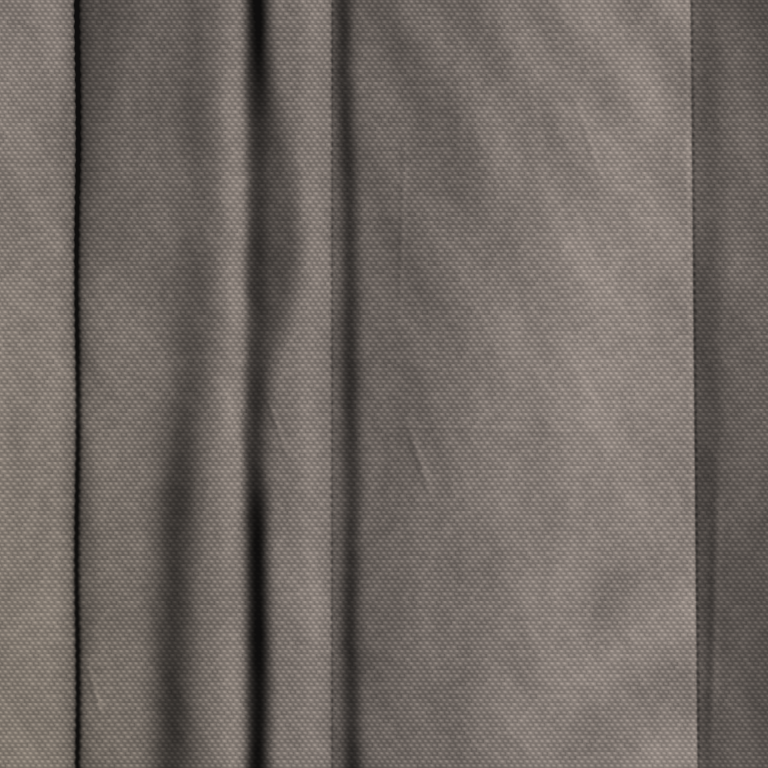
A Shadertoy shader for this texture:

```glsl
// Draped grey-brown cloth: flat panels, deep vertical folds and stitched seams.
// Broad folds are Gaussian bands whose centres bend with height; layered sines
// add wrinkles and a hashed brick grid of cells gives the coarse weave.

const vec3 CLOTH_TINT = vec3(1.0, 0.932, 0.888);
const vec2 WEAVE_CELLS = vec2(125.0, 188.0);
const float WEAVE_DEPTH = 0.15;
const float WRINKLE_DEPTH = 0.035;
const float LEFT_EDGE = 0.099;
const float VALLEY_EDGE = 0.323;
const float MID_SEAM = 0.432;
const float RIGHT_SEAM_TOP = 0.899;
const float RIGHT_SEAM_BASE = 0.908;

float hash(vec2 p) {
    vec3 q = fract(vec3(p.xyx) * 0.1031);
    q += dot(q, q.yzx + 33.33);
    return fract((q.x + q.y) * q.z);
}

float band(float x, float centre, float width) {
    float d = (x - centre) / width;
    return exp(-d * d);
}

float layeredSines(vec2 p) {
    float sum = 0.0, gain = 0.6;
    for (int i = 0; i < 5; i++) {
        p += 0.8 * sin(p.yx * 0.7 + float(i));
        sum += gain * sin(p.x) * cos(p.y);
        p = mat2(1.5, 0.95, -0.95, 1.5) * p + 2.3;
        gain *= 0.62;
    }
    return sum;
}

// Tapered pinch, lit on one side and shaded on the other.
float crease(vec2 p, vec2 a, vec2 b, float width) {
    vec2 ab = b - a;
    float t = clamp(dot(p - a, ab) / dot(ab, ab), 0.0, 1.0);
    float d = (ab.x * (p.y - a.y) - ab.y * (p.x - a.x)) / (length(ab) * width);
    return 9.0 * t * (1.0 - t) * d * exp(-d * d);
}

// Staggered thread bumps, each with its own brightness.
float weave(vec2 p) {
    vec2 g = p * WEAVE_CELLS;
    g.x += 0.5 * mod(floor(g.y), 2.0);
    vec2 f = fract(g) - 0.5;
    float bump = 0.5 + 0.5 * cos(6.2832 * (f.x + 0.22 * f.y));
    bump *= 0.55 + 0.45 * cos(6.2832 * (f.y - 0.12));
    return bump - 0.28 + 0.3 * (hash(floor(g)) - 0.5);
}

float leftPanel(vec2 p) {
    return 0.505 + 0.025 * band(p.y, 0.53, 0.15) - 0.07 * smoothstep(0.07, LEFT_EDGE, p.x);
}

float foldedPanel(vec2 p) {
    float x = p.x, high = smoothstep(0.45, 1.0, p.y);
    float tone = 0.465 - 0.13 * high * band(x, 0.125, 0.05);
    tone -= 0.06 * high * band(x, 0.22, 0.06);
    tone -= 0.13 * band(x, LEFT_EDGE, 0.018);
    // Long soft fold, deepest at the bottom
    float centre = mix(0.225, 0.264, smoothstep(0.15, 0.8, p.y));
    float depth = mix(0.25, 0.06, smoothstep(0.1, 0.9, p.y));
    tone -= depth * band(x, centre, 0.029);
    tone += 0.07 * band(x, 0.304, 0.018);
    // Sharp valley that swells into a blade
    float right = 0.352 + 0.043 * band(p.y, 0.70, 0.16);
    float inside = smoothstep(VALLEY_EDGE - 0.01, VALLEY_EDGE + 0.005, x)
                 * (1.0 - smoothstep(right - 0.022, right + 0.012, x));
    float core = 0.10 + 0.16 * smoothstep(0.15, 0.35, abs(p.y - 0.62));
    tone -= 0.15 * inside + core * band(x, 0.336, 0.014);
    return tone + 0.06 * band(x, 0.407, 0.022);
}

float widePanel(vec2 p) {
    float high = smoothstep(0.45, 0.95, p.y);
    float tone = mix(0.405, 0.52, smoothstep(0.45, 0.76, p.x - 0.06 * high));
    tone += 0.03 * band(p.x, 0.80, 0.16) * band(p.y, 0.55, 0.3);
    float centre = mix(0.457, 0.445, smoothstep(0.6, 1.0, p.y));
    tone -= 0.20 * band(p.x, centre, 0.013);
    // Fanning pull lines above, rising ones in the lower right
    float bend = 0.25 * sin(p.y * 9.0 + p.x * 6.0);
    float pull = sin(48.0 * (p.x + 0.55 * p.y) + 5.0 * bend);
    tone += 0.027 * pull * high * smoothstep(0.46, 0.53, p.x);
    float rise = sin(32.0 * (p.y - 0.85 * p.x) + 3.0 * bend);
    tone += 0.028 * rise * smoothstep(0.6, 0.85, p.x) * (1.0 - smoothstep(0.15, 0.42, p.y));
    return tone;
}

float rightPanel(vec2 p) {
    float tone = 0.375 + 0.035 * sin(22.0 * (p.x + 0.28 * p.y) + 1.0);
    tone -= 0.05 * band(p.x, 0.925, 0.018);
    return tone + 0.03 * band(p.x, 0.965, 0.03) * (1.0 - p.y);
}

void mainImage(out vec4 fragColor, in vec2 fragCoord) {
    vec2 p = fragCoord / iResolution.xy;
    float aa = 1.2 / iResolution.x;
    float teeth = 0.0025 * abs(fract(p.y * 72.0) - 0.5);
    float edge = LEFT_EDGE - 0.002 + teeth + 0.001 * sin(p.y * 17.0);
    float seam = mix(RIGHT_SEAM_BASE, RIGHT_SEAM_TOP, p.y);

    // Panels from left to right
    vec2 bent = p + vec2(0.004 * layeredSines(p * vec2(12.0, 7.0)), 0.0);
    float tone = mix(leftPanel(p), foldedPanel(bent), smoothstep(edge - aa, edge + aa, p.x));
    tone = mix(tone, widePanel(bent), smoothstep(MID_SEAM - aa, MID_SEAM + aa, p.x));
    tone = mix(tone, rightPanel(bent), smoothstep(seam - aa, seam + aa, p.x));

    // Wrinkles and single creases
    tone += WRINKLE_DEPTH * layeredSines(p * vec2(38.0, 15.0) + vec2(p.y * 9.0, 0.0));
    float pinch = crease(p, vec2(0.527, 0.46), vec2(0.565, 0.34), 0.005);
    pinch += crease(p, vec2(0.345, 0.49), vec2(0.376, 0.40), 0.004);
    pinch += crease(p, vec2(0.112, 0.14), vec2(0.134, 0.06), 0.004);
    pinch += 0.6 * crease(p, vec2(0.527, 0.83), vec2(0.520, 0.58), 0.004);
    pinch += 0.6 * crease(p, vec2(0.742, 0.89), vec2(0.785, 0.76), 0.005);
    pinch += 0.5 * crease(p, vec2(0.46, 0.445), vec2(0.78, 0.438), 0.003);
    pinch += 0.9 * crease(p, vec2(0.936, 0.44), vec2(0.924, -0.05), 0.007);
    tone += 0.055 * pinch;

    // Seam grooves, stitches and the open left edge
    float stitch = 0.65 + 0.35 * sin(p.y * 520.0);
    tone -= 0.12 * stitch * band(p.x, MID_SEAM, 0.002);
    tone -= 0.12 * stitch * band(p.x, seam + 0.002, 0.002);
    tone += 0.03 * band(p.x, seam - 0.004, 0.003);
    tone -= 0.28 * band(p.x, edge + 0.003, 0.0045);

    // Weave fades out where cells become too small to resolve
    float detail = smoothstep(1.0, 2.4, iResolution.y / WEAVE_CELLS.y);
    tone += WEAVE_DEPTH * detail * weave(bent) * clamp(tone * 2.2, 0.2, 1.0);
    vec3 tint = CLOTH_TINT - vec3(0.0, 0.0, 0.03) * (1.0 - smoothstep(0.0, 0.45, p.x)) * (1.0 - p.y);
    fragColor = vec4(clamp(tone, 0.06, 1.0) * tint, 1.0);
}
```
